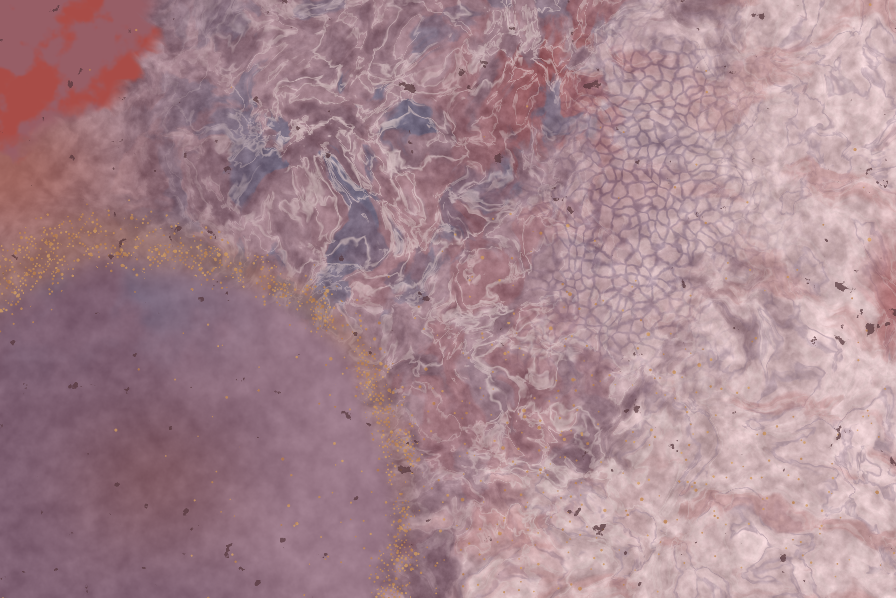
Reproduce this texture procedurally as a Shadertoy shader.

```glsl
// Poured-paint marbling: a soft mauve disc rimmed with gold dust, a veined plum
// middle, a red corner and pale pink swirls on the right. Built from domain-warped
// value noise, contour veins, Voronoi cells and hashed specks.
#define DISC_CENTER vec2(0.24, 0.155)
#define DISC_RADIUS 0.418
#define SWIRL 0.17
#define CURL 0.055
#define VEIN_WIDTH 0.05
#define CELL_SCALE 48.0
#define GOLD_AMOUNT 0.7
#define PLUM vec3(0.50, 0.38, 0.43)
#define MAUVE vec3(0.66, 0.53, 0.57)
#define BLUSH vec3(0.80, 0.69, 0.70)
#define SLATE vec3(0.40, 0.40, 0.50)
#define RED vec3(0.66, 0.30, 0.28)

float hash(vec2 p) {
    vec3 a = fract(p.xyx * 0.1031);
    a += dot(a, a.yzx + 33.33);
    return fract((a.x + a.y) * a.z);
}
vec2 hash2(vec2 p) { return vec2(hash(p), hash(p + 41.7)); }
float noise(vec2 p) {
    vec2 i = floor(p), f = fract(p);
    f = f * f * (3.0 - 2.0 * f);
    return mix(mix(hash(i), hash(i + vec2(1, 0)), f.x),
               mix(hash(i + vec2(0, 1)), hash(i + vec2(1, 1)), f.x), f.y);
}
float fbm(vec2 p) {
    float sum = 0.0, amp = 0.516;
    for (int i = 0; i < 5; i++, amp *= 0.5) {
        sum += amp * noise(p);
        p = mat2(1.6, 1.2, -1.2, 1.6) * p + 7.3;
    }
    return sum;
}
vec2 warp(vec2 p, float freq, float amount) {
    return p + amount * (vec2(fbm(p * freq), fbm(p * freq + 17.3)) - 0.5);
}
// Gaussian regional mask
float spot(vec2 p, float x, float y, float w, float h) {
    vec2 d = (p - vec2(x, y)) / vec2(w, h);
    return exp(-dot(d, d));
}
// Thin contour line of a noise field
float vein(float n, float level) { return 1.0 - smoothstep(0.0, VEIN_WIDTH, abs(n - level)); }
// Gap between the two nearest cell centres: zero on the walls
float cellGap(vec2 p) {
    float near = 9.0, next = 9.0;
    for (int k = 0; k < 9; k++) {
        vec2 c = floor(p) + vec2(k % 3 - 1, k / 3 - 1);
        float d = length(c + hash2(c) - p);
        next = min(next, max(near, d));
        near = min(near, d);
    }
    return next - near;
}
// Round specks on a turned grid; density is the chance that a cell holds one
float specks(vec2 p, float scale, float density) {
    p = mat2(0.8, 0.6, -0.6, 0.8) * p * scale;
    vec2 id = floor(p);
    float radius = 0.18 + 0.18 * hash(id + 9.0), soft = max(0.1, 0.6 * scale / iResolution.y);
    float d = length(fract(p) - 0.3 - 0.4 * hash2(id + 5.0));
    return step(hash(id), density) * (1.0 - smoothstep(radius - soft, radius + soft, d));
}

void mainImage(out vec4 fragColor, in vec2 fragCoord) {
    vec2 p = fragCoord / iResolution.y;
    vec2 w = warp(warp(p, 5.0, SWIRL), 15.0, CURL);
    float broad = fbm(w * 7.0), fine = fbm(w * 30.0 + 3.0), curls = fbm(w * 17.0 + 21.0);
    float soft = fbm(p * 7.0 + 11.0), grit = fbm(p * 75.0 + 5.0);
    float gap = cellGap(warp(p, 14.0, 0.06) * CELL_SCALE);

    // Plum middle ground, lighter towards the centre, with slate pools
    float light = 0.4 * broad + 0.6 * fine + 0.10 * spot(p, 0.92, 0.42, 0.22, 0.25);
    vec3 col = mix(PLUM, MAUVE, smoothstep(0.32, 0.66, light));
    float pools = smoothstep(0.53, 0.61, fbm(w * 14.0 + 51.0));
    col = mix(col, SLATE, 0.75 * pools * min(spot(p, 0.54, 0.7, 0.25, 0.32) + 0.6 * spot(p, 0.88, 0.82, 0.25, 0.25), 1.0));

    // Pale right side, its border leaning towards the lower middle
    float border = mix(0.82, 1.13, smoothstep(0.0, 0.5, p.y));
    float pale = smoothstep(-0.20, 0.15, p.x - border + 0.4 * (broad - 0.5) + 0.35 * (fine - 0.5));
    vec3 blush = BLUSH + 0.3 * (fine - 0.5) + 0.04 * smoothstep(1.1, 1.5, p.x);
    blush = mix(blush, vec3(0.62, 0.53, 0.59), 0.5 * vein(curls, 0.43));
    float rose = smoothstep(0.52, 0.66, fbm(w * vec2(7.0, 18.0) + 70.0));
    col = mix(col, mix(blush, vec3(0.72, 0.52, 0.52), 0.5 * rose), pale);

    // Red streaks beside the border
    float redArea = spot(p, 0.97, 0.87, 0.17, 0.18) + 0.4 * spot(p, 0.8, 0.4, 0.25, 0.4) + spot(p, 1.5, 0.5, 0.05, 0.1);
    col = mix(col, vec3(0.61, 0.33, 0.34), 0.75 * min(redArea, 1.0) * smoothstep(0.46, 0.58, fbm(w * vec2(20.0, 13.0) + 33.0)));

    // Cream veins
    float veinArea = spot(p, 0.57, 0.77, 0.23, 0.33) + 0.9 * spot(p, 0.88, 0.4, 0.23, 0.32)
                   + spot(p, 0.9, 0.98, 0.14, 0.16) + 0.5 * pale;
    float veins = max(vein(curls, 0.56), 0.8 * vein(fine, 0.6));
    col = mix(col, vec3(0.83, 0.75, 0.75), 0.75 * veins * min(veinArea, 1.0));

    // Lacy cells and fine mottling
    float cellArea = spot(p, 1.07, 0.65, 0.19, 0.14) + spot(p, 1.1, 0.86, 0.13, 0.12) + 0.6 * spot(p, 1.05, 0.48, 0.24, 0.14);
    vec3 lace = mix(vec3(0.54, 0.45, 0.53), vec3(0.80, 0.69, 0.70), smoothstep(0.03, 0.35, gap));
    col = mix(col, lace, 0.55 * min(cellArea, 1.0) * smoothstep(0.35, 0.55, broad));
    col += 0.22 * (grit - 0.5);

    // Red corner and the orange wash under it
    float corner = length((p - vec2(0.0, 1.0)) / vec2(0.29, 0.25)) + 0.8 * (broad - 0.5);
    float patches = smoothstep(0.50, 0.62, fbm(p * 13.0 + 2.0));
    col = mix(col, vec3(0.65, 0.39, 0.34), 0.75 * spot(p, 0.0, 0.71, 0.18, 0.14));
    col = mix(col, mix(RED, vec3(0.57, 0.39, 0.44), 0.75 * patches), 1.0 - smoothstep(0.88, 1.02, corner));

    // Mauve disc with a rusty heart and a bluish upper rim
    float d = length(p - DISC_CENTER) + 0.04 * (soft - 0.5);
    vec3 inside = mix(vec3(0.49, 0.37, 0.44), vec3(0.61, 0.48, 0.54), smoothstep(0.05, 0.62, p.x + 0.4 * (soft - 0.5)));
    inside = mix(inside, SLATE, 0.5 * spot(p, 0.17, 0.49, 0.2, 0.09) * smoothstep(0.35, 0.6, soft));
    inside = mix(inside, vec3(0.48, 0.32, 0.34), 0.65 * spot(p, 0.26, 0.2, 0.14, 0.12));
    inside += 0.1 * (fbm(p * 34.0) - 0.5) + 0.06 * (grit - 0.5);
    col = mix(col, inside, 1.0 - smoothstep(DISC_RADIUS - 0.03, DISC_RADIUS + 0.015, d));

    // Gold dust: a dense rim, wider at upper left, and a sparse scatter
    float spread = mix(0.024, 0.05, smoothstep(0.5, 0.05, p.x));
    float rim = exp(-pow((d - DISC_RADIUS - 0.6 * spread) / spread, 2.0));
    col = mix(col, vec3(0.59, 0.42, 0.36), 0.5 * rim * smoothstep(-0.1, 0.6, p.y));
    float density = GOLD_AMOUNT * rim * smoothstep(0.25, 0.65, fbm(p * 30.0)) + 0.04 * spot(p, 0.95, 0.2, 0.4, 0.3);
    float dust = max(specks(p, 170.0, density), specks(p + 0.37, 110.0, 0.5 * density));
    col = mix(col, mix(vec3(0.70, 0.46, 0.26), vec3(0.86, 0.66, 0.40), noise(p * 150.0)), 0.75 * dust);

    // Rare dark flecks, clustered at the right and in the disc
    float cluster = 0.1 * spot(p, 1.37, 0.48, 0.07, 0.05) + 0.06 * spot(p, 0.29, 0.17, 0.06, 0.06);
    col = mix(col, vec3(0.33, 0.21, 0.23), 0.7 * smoothstep(0.79, 0.83, fbm(p * 42.0) + cluster));
    fragColor = vec4(clamp(col, 0.0, 1.0), 1.0);
}
```
